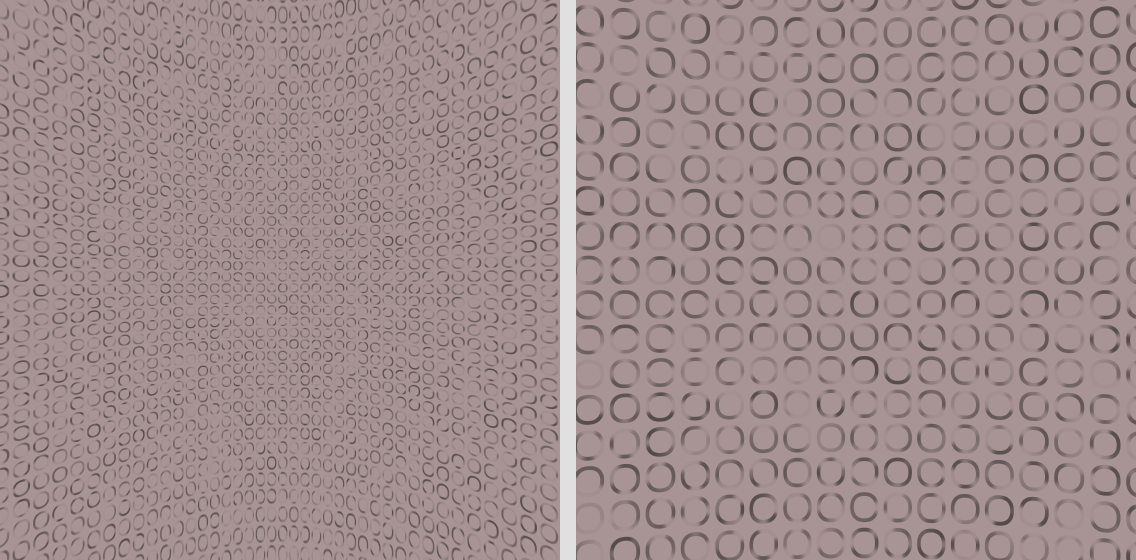
Left: the whole. Right: its middle third, enlarged.
This pattern is drawn by a Shadertoy shader. Its source:

```glsl
const float TAU = 6.2831853;
const vec3 PLASTER = vec3(0.66, 0.58, 0.58);
const vec2 CELLS_PER_RADIAN = vec2(25.15, 25.45);
const vec2 GRID_OFFSET = vec2(0.25, 0.22);
const float RING_RADIUS = 0.37;
const float RING_WIDTH = 0.105;
const float ROUNDNESS = 2.3;
const float ARC_COUNT = 8.0;

float hash13(vec3 p) {
    p = fract(p * 0.1031);
    p += dot(p, p.zyx + 31.32);
    return fract((p.x + p.y) * p.z);
}

// Longitude and latitude of a view ray from the centre of a sphere
vec2 sphereAngles(vec2 view) {
    return vec2(atan(view.x), atan(view.y, sqrt(1.0 + view.x * view.x)));
}

// Slightly squared circle
float ringDistance(vec2 p, float radius, float power) {
    vec2 q = pow(abs(p) + 1e-4, vec2(power));
    return abs(pow(q.x + q.y, 1.0 / power) - radius);
}

// Coverage of a line, fading when it is thinner than a pixel
float lineCoverage(float dist, float width, float pixel) {
    float drawn = max(width, pixel);
    float edge = clamp((0.5 * drawn - dist) / pixel + 0.5, 0.0, 1.0);
    return edge * width / drawn;
}

// Smooth noise around the ring, different in each cell
float arcWear(vec2 p, vec2 cell, float arcs) {
    float t = atan(p.y, p.x + 1e-5) / TAU * arcs;
    float i = floor(t);
    float a = hash13(vec3(cell, mod(i, arcs)));
    float b = hash13(vec3(cell, mod(i + 1.0, arcs)));
    return smoothstep(0.12, 0.88, mix(a, b, smoothstep(0.0, 1.0, t - i)));
}

void mainImage(out vec4 fragColor, in vec2 fragCoord) {
    // Ninety degree view of the sphere's inside
    vec2 view = (2.0 * fragCoord - iResolution.xy) / iResolution.y;
    vec2 grid = sphereAngles(view) * CELLS_PER_RADIAN + GRID_OFFSET;
    float pixel = max(length(dFdx(grid)), length(dFdy(grid)));

    vec2 cell = floor(grid);
    vec2 p = grid - cell - 0.5;

    // Thin ring with worn arcs
    float ring = lineCoverage(ringDistance(p, RING_RADIUS, ROUNDNESS), RING_WIDTH, pixel);
    float cellDepth = mix(0.6, 1.0, hash13(vec3(cell, 17.0)));
    float depth = cellDepth * mix(0.04, 0.5, arcWear(p, cell, ARC_COUNT));

    fragColor = vec4(PLASTER * (1.0 - ring * depth), 1.0);
}
```
